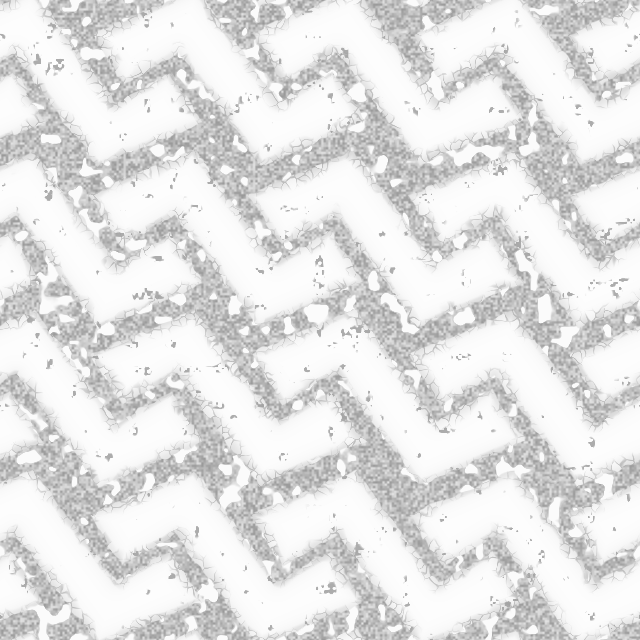
A WebGL 1 fragment shader for this texture map:

```glsl
precision highp float;
// Tiling paving of slanted Z-shaped blocks, chipped at the rims, with grainy mortar joints.

uniform vec2 u_resolution;

const float REPEATS = 4.0;         // blocks across and down
const vec2 BLOCK_CENTER = vec2(0.419, 0.51);
const float BLOCK_SHIFT = 0.022;   // random offset per block
const float JOINT_GROWTH = 0.010;  // widens every joint
const float RIM_ROUGHNESS = 0.034;
const float FACET_CELLS = 72.0;
const float FRINGE_DEPTH = 0.085;
const float GRAIN_CELLS = 272.0;
const float CHIP_CELLS = 60.0;
const float CHIP_LEVEL = 0.70;
const float BLOCK_TONE = 0.993;
const float MORTAR_DARK = 0.60;
const float MORTAR_LIGHT = 0.89;
const float CRACK_TONE = 0.70;
const float SPECK_TONE = 0.62;

float hash(vec2 p) {
  vec3 q = fract(p.xyx * 0.1031);
  q += dot(q, q.yzx + 33.33);
  return fract((q.x + q.y) * q.z);
}

vec2 hash2(vec2 p) {
  return vec2(hash(p + 3.7), hash(p + 91.3));
}

// Value noise that wraps after a whole number of cells
float noise(vec2 uv, float cells, float seed) {
  vec2 x = uv * cells;
  vec2 i = floor(x);
  vec2 f = x - i;
  f = f * f * (3.0 - 2.0 * f);
  vec2 lo = mod(i, cells) + seed;
  vec2 hi = mod(i + 1.0, cells) + seed;
  return mix(mix(hash(lo), hash(vec2(hi.x, lo.y)), f.x),
             mix(hash(vec2(lo.x, hi.y)), hash(hi), f.x), f.y);
}

// Wrapping Voronoi: x = gap between the two nearest seeds, y = random cell value
vec2 facets(vec2 uv) {
  vec2 x = uv * FACET_CELLS;
  vec2 base = floor(x);
  float nearest = 9.0, second = 9.0, value = 0.0;
  for (int j = -1; j <= 1; j++) {
    for (int i = -1; i <= 1; i++) {
      vec2 cell = base + vec2(float(i), float(j));
      vec2 id = mod(cell, FACET_CELLS);
      float d = length(cell + hash2(id) - x);
      if (d < nearest) {
        second = nearest;
        nearest = d;
        value = hash(id + 47.0);
      } else {
        second = min(second, d);
      }
    }
  }
  return vec2(second - nearest, value);
}

// Four corners, then the same four turned by half a revolution
vec2 corner(float i) {
  float k = mod(i, 4.0);
  vec2 c = k < 0.5 ? vec2(-0.870, 0.276) : k < 1.5 ? vec2(-0.198, 0.562)
         : k < 2.5 ? vec2(0.318, -0.140) : vec2(0.656, 0.057);
  return (i > 3.5 && i < 7.5) ? -c : c;
}

// Signed distance to one block, negative inside
float blockDistance(vec2 p) {
  float d = 9.0, side = 1.0;
  for (int i = 0; i < 8; i++) {
    vec2 a = corner(float(i));
    vec2 b = corner(float(i) + 1.0);
    vec2 e = b - a, w = p - a;
    vec2 q = w - e * clamp(dot(w, e) / dot(e, e), 0.0, 1.0);
    d = min(d, dot(q, q));
    bvec3 c = bvec3(p.y >= a.y, p.y < b.y, e.x * w.y > e.y * w.x);
    if (all(c) || !any(c)) side = -side;
  }
  return side * sqrt(d);
}

float pavingDistance(vec2 p) {
  vec2 cell = floor(p);
  float d = 9.0;
  for (int j = -1; j <= 1; j++) {
    for (int i = -1; i <= 1; i++) {
      vec2 id = cell + vec2(float(i), float(j));
      vec2 shift = (hash2(mod(id, REPEATS) + 17.0) - 0.5) * BLOCK_SHIFT;
      d = min(d, blockDistance(p - id - 0.5 - shift));
    }
  }
  return d + JOINT_GROWTH;
}

void main() {
  vec2 uv = gl_FragCoord.xy / u_resolution;
  float pixel = REPEATS / min(u_resolution.x, u_resolution.y);
  vec2 warp = vec2(noise(uv, 96.0, 5.0), noise(uv, 96.0, 211.0)) - 0.5;
  vec2 warped = uv + warp * 0.009;

  // Rim broken by facets and fine noise
  float d = pavingDistance(uv * REPEATS - BLOCK_CENTER + 0.5);
  vec2 facet = facets(warped);
  float rough = 0.35 * facet.y + 0.65 * noise(uv, 88.0, 31.0) - 0.5;
  float rim = d + rough * RIM_ROUGHNESS;
  float joint = smoothstep(-pixel, pixel, rim);

  // Block face: soft rim shade, cracked fringe, clustered specks
  float face = BLOCK_TONE - 0.055 * exp(min(d, 0.0) * 24.0);
  float wear = smoothstep(0.30, 0.75, noise(uv, 36.0, 71.0));
  float fringe = smoothstep(-FRINGE_DEPTH * (0.4 + 0.6 * wear), -0.012, d);
  float crack = 1.0 - smoothstep(0.03, 0.20, facet.x);
  face -= fringe * 0.09 * facet.y;
  face = mix(face, CRACK_TONE, crack * fringe * (0.25 + 0.55 * wear));
  float cluster = smoothstep(0.80, 0.88, noise(uv, 52.0, 131.0));
  float speck = smoothstep(0.58, 0.72, noise(uv, 224.0, 17.0));
  face = mix(face, SPECK_TONE, cluster * speck * 0.85);

  // Mortar: fine grain with pale chips outlined in light grey
  float grain = noise(uv, GRAIN_CELLS, 7.0);
  float mortar = mix(MORTAR_DARK, MORTAR_LIGHT, grain);
  float chip = noise(warped, CHIP_CELLS, 53.0);
  float outline = smoothstep(CHIP_LEVEL - 0.06, CHIP_LEVEL, chip);
  float core = smoothstep(CHIP_LEVEL, CHIP_LEVEL + 0.07, chip);
  mortar = mix(mortar, 0.82, outline * 0.7);
  mortar = mix(mortar, 0.985, core);

  gl_FragColor = vec4(vec3(mix(face, mortar, joint)), 1.0);
}
```
